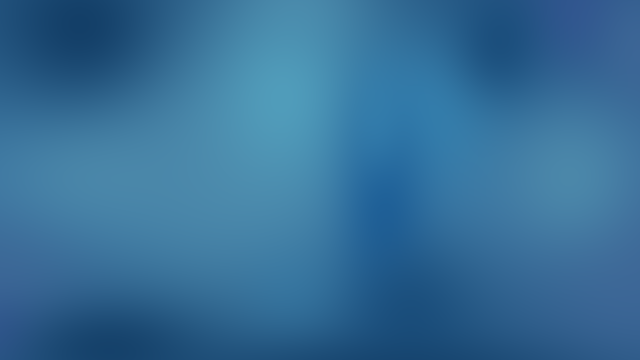
Give the GLSL for this background, as a WebGL 1 fragment shader.

```glsl
precision highp float;
// A heavily blurred field of blue light: teal and steel glows over navy shade.
// A vertical gradient forms the base; soft elliptical Gaussian glows are mixed
// over it from broad to fine, in canvas coordinates from 0 to 1.

uniform vec2 u_resolution;

const vec3 NAVY   = vec3(0.07, 0.24, 0.40);
const vec3 DEEP   = vec3(0.09, 0.29, 0.47);
const vec3 COBALT = vec3(0.10, 0.36, 0.59);
const vec3 AZURE  = vec3(0.21, 0.51, 0.69);
const vec3 SLATE  = vec3(0.24, 0.40, 0.59);
const vec3 VIOLET = vec3(0.20, 0.33, 0.57);
const vec3 STEEL  = vec3(0.30, 0.54, 0.67);
const vec3 TEAL   = vec3(0.33, 0.64, 0.75);

// Gaussian falloff: 1 at the centre, about 0.37 at the given radii.
float falloff(vec2 p, vec2 centre, vec2 radii) {
  vec2 d = (p - centre) / radii;
  return exp(-dot(d, d));
}

// Blends a soft ellipse of tint over the colour below it.
vec3 glow(vec3 below, vec2 p, vec2 centre, vec2 radii, vec3 tint, float strength) {
  return mix(below, tint, strength * falloff(p, centre, radii));
}

// Dark top and bottom around a lighter horizontal band.
vec3 baseGradient(float y) {
  vec3 shade = mix(vec3(0.12, 0.31, 0.48), vec3(0.14, 0.33, 0.50), y);
  float band = exp(-pow(abs(y - 0.48) / 0.33, 2.0));
  return mix(shade, vec3(0.23, 0.46, 0.63), band);
}

// Muted blue and violet light along the left and right edges.
vec3 sideLights(vec3 c, vec2 p) {
  c = glow(c, p, vec2(1.00, 0.25), vec2(0.20, 0.40), SLATE, 0.95);
  c = glow(c, p, vec2(0.00, 0.22), vec2(0.15, 0.22), SLATE, 0.85);
  c = glow(c, p, vec2(0.90, 0.97), vec2(0.10, 0.18), VIOLET, 0.80);
  c = glow(c, p, vec2(1.00, 0.87), vec2(0.07, 0.20), SLATE, 0.90);
  return glow(c, p, vec2(0.00, 0.08), vec2(0.05, 0.10), VIOLET, 0.60);
}

// Main teal cloud, with steel patches on either side.
vec3 brightClouds(vec3 c, vec2 p) {
  c = glow(c, p, vec2(0.36, 0.55), vec2(0.22, 0.40), STEEL, 0.90);
  c = glow(c, p, vec2(0.47, 1.00), vec2(0.13, 0.20), STEEL, 0.80);
  c = glow(c, p, vec2(0.45, 0.73), vec2(0.12, 0.24), TEAL, 0.85);
  c = glow(c, p, vec2(0.16, 0.52), vec2(0.16, 0.16), STEEL, 0.80);
  c = glow(c, p, vec2(0.67, 0.68), vec2(0.13, 0.22), AZURE, 0.90);
  return glow(c, p, vec2(0.89, 0.51), vec2(0.11, 0.20), STEEL, 0.90);
}

// Cobalt streak right of centre and navy pools at the top and bottom.
vec3 darkPools(vec3 c, vec2 p) {
  c = glow(c, p, vec2(0.60, 0.42), vec2(0.07, 0.26), COBALT, 0.85);
  c = glow(c, p, vec2(0.59, 0.67), vec2(0.04, 0.14), AZURE, 0.50);
  c = glow(c, p, vec2(0.64, 0.12), vec2(0.10, 0.20), DEEP, 0.80);
  c = glow(c, p, vec2(0.125, 0.93), vec2(0.12, 0.20), NAVY, 0.95);
  c = glow(c, p, vec2(0.78, 0.88), vec2(0.07, 0.16), DEEP, 0.80);
  c = glow(c, p, vec2(0.17, 0.03), vec2(0.14, 0.13), NAVY, 0.85);
  c = glow(c, p, vec2(0.46, 0.19), vec2(0.08, 0.14), AZURE, 0.30);
  return glow(c, p, vec2(0.60, -0.03), vec2(0.30, 0.09), NAVY, 0.65);
}

void main() {
  vec2 p = gl_FragCoord.xy / u_resolution;
  vec3 colour = baseGradient(p.y);
  colour = sideLights(colour, p);
  colour = brightClouds(colour, p);
  colour = darkPools(colour, p);
  gl_FragColor = vec4(colour, 1.0);
}
```
